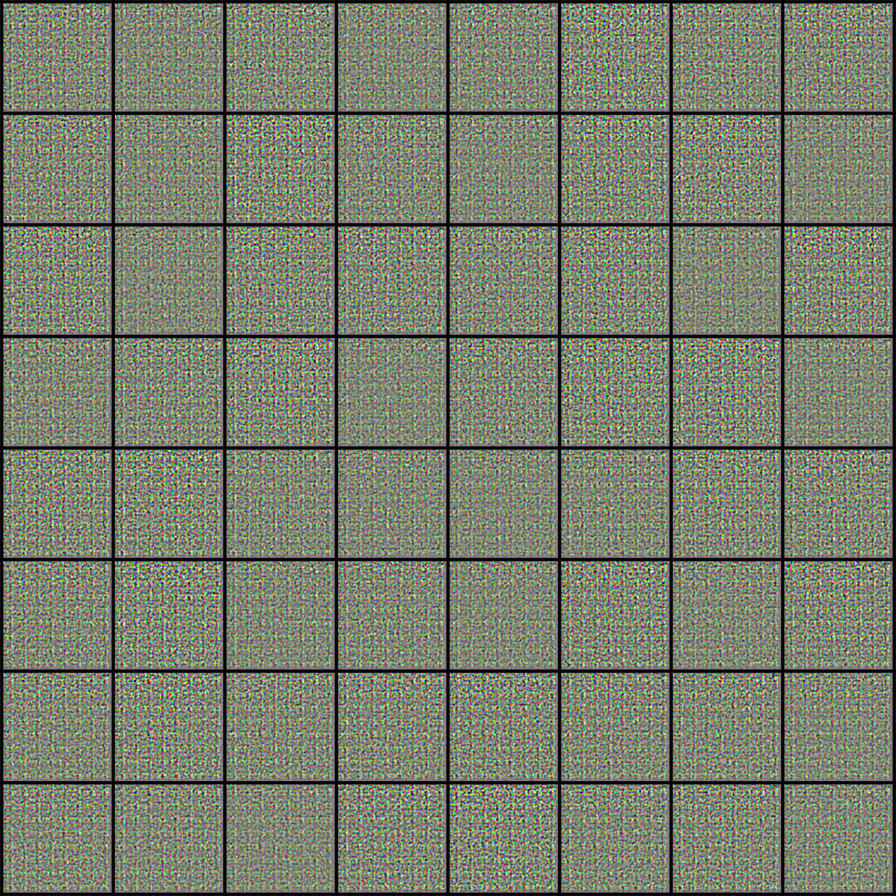
Give the GLSL for this pattern, as a three.js fragment shader.

```glsl
// An 8 by 8 sheet of square tiles of fine coloured grain, ruled off by thin black lines.
// Each tile layers gradient noise: a small repeating motif, a grain all tiles have alike
// and a grain of its own, with a contrast that differs from tile to tile.

varying vec2 vUv;

const float TILES = 8.0;           // repeats across and down
const float TILE = 64.0;           // tile side, in grains
const float LINE = 2.0;            // line width, in grains
const float SOFT = 0.5;            // half width of the line's soft edge
const float MOTIF = 8.0;           // period of the repeating motif, in grains
const float MOTIF_CELLS = 5.0;     // noise cells in one motif period
const float UNWRAPPED = 4096.0;    // period too long to be seen

const float MOTIF_GAIN = 0.40;
const float SHEET_GAIN = 0.36;
const float TILE_GAIN = 0.46;
const float CONTRAST_SPREAD = 0.35;
const float TOP_BOOST = 0.25;      // stronger grain along the top of a tile
const float RIB_DEPTH = 0.18;      // calmer bands between motif rows and columns

const vec3 BASE_COLOR = vec3(0.505, 0.530, 0.455);
const vec3 EDGE_COLOR = vec3(0.530, 0.500, 0.520);
const vec3 LINE_COLOR = vec3(0.010);

vec3 hash3(vec2 p) {
  vec3 q = fract(p.xyx * vec3(0.1031, 0.1030, 0.0973));
  q += dot(q, q.yxz + 33.33);
  return fract((q.xxy + q.yzz) * q.zyx);
}

// Contribution of one lattice corner, with a separate gradient per channel
vec3 corner(vec2 cell, vec2 offset, float period, vec2 seed) {
  vec3 angle = 6.28319 * hash3(mod(cell, period) + seed);
  return cos(angle) * offset.x + sin(angle) * offset.y;
}

// Three-channel gradient noise that wraps after a whole number of cells
vec3 gradientNoise(vec2 p, float period, vec2 seed) {
  vec2 i = floor(p);
  vec2 f = p - i;
  vec2 u = f * f * f * (f * (f * 6.0 - 15.0) + 10.0);
  vec2 e = vec2(0.0, 1.0);
  vec3 lower = mix(corner(i, f, period, seed),
                   corner(i + e.yx, f - e.yx, period, seed), u.x);
  vec3 upper = mix(corner(i + e.xy, f - e.xy, period, seed),
                   corner(i + e.yy, f - e.yy, period, seed), u.x);
  return mix(lower, upper, u.y);
}

// Grain of one tile; p runs from 0 to TILE
vec3 grain(vec2 p, vec2 tile) {
  vec2 cells = p * MOTIF_CELLS / MOTIF;
  vec3 motifGrain = gradientNoise(cells, MOTIF_CELLS, vec2(17.0, 5.0));
  vec3 sheetGrain = gradientNoise(cells + 0.37, UNWRAPPED, vec2(211.0, 83.0));
  vec3 tileGrain = gradientNoise(cells * 1.13 + 0.61, UNWRAPPED, 71.0 * tile + 300.0);
  return MOTIF_GAIN * motifGrain + SHEET_GAIN * sheetGrain + TILE_GAIN * tileGrain;
}

void main() {
  // Tile index and position inside the tile
  float pitch = TILE + LINE;
  vec2 sheet = vUv * (TILES * pitch + LINE) - 0.5 * LINE;
  vec2 tile = floor(sheet / pitch);
  vec2 p = sheet - tile * pitch - 0.5 * LINE;

  // Contrast by tile, height and motif ribs
  float contrast = 1.0 + CONTRAST_SPREAD * (hash3(tile + 41.0).x - 0.5);
  contrast *= 1.0 + TOP_BOOST * smoothstep(0.65, 1.0, p.y / TILE);
  vec2 rib = cos(6.28319 * p / MOTIF);
  contrast *= 1.0 - RIB_DEPTH * max(rib.x, rib.y);

  // Muted rim along the right and bottom sides
  float rim = 1.0 - smoothstep(0.5, 2.5, min(TILE - p.x, p.y));
  vec3 color = mix(BASE_COLOR, EDGE_COLOR, rim);
  color += grain(p, tile) * contrast * (1.0 - 0.6 * rim);

  // Black ruling
  vec2 inset = min(p, TILE - p);
  float inside = smoothstep(-SOFT, SOFT, min(inset.x, inset.y));
  gl_FragColor = vec4(mix(LINE_COLOR, clamp(color, 0.0, 1.0), inside), 1.0);
}
```
